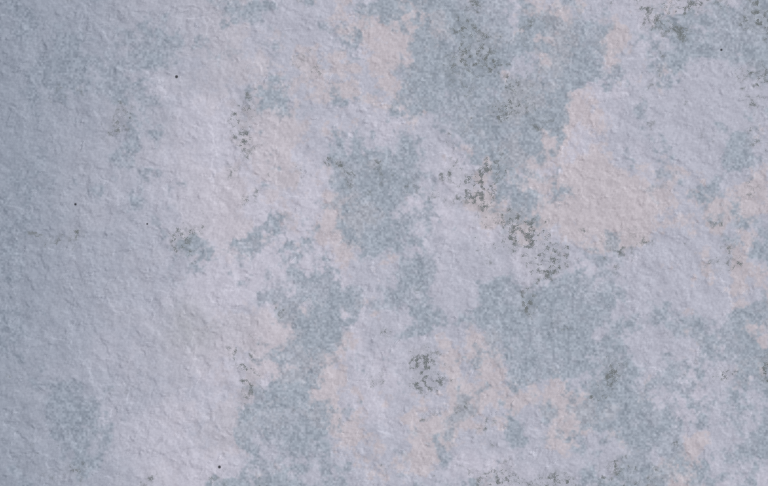
Reproduce this texture procedurally as a Shadertoy shader.

```glsl
// Weathered plaster wall: lavender skin, blue-grey bare patches, peach stains, fine relief.

const vec3 PLASTER = vec3(0.700, 0.705, 0.760);
const vec3 CHALK   = vec3(0.765, 0.755, 0.808);
const vec3 BARE    = vec3(0.605, 0.640, 0.690);
const vec3 PEACH   = vec3(0.752, 0.718, 0.740);
const vec3 SHADE   = vec3(0.555, 0.590, 0.648);
const vec3 MOULD   = vec3(0.440, 0.460, 0.470);
const vec3 SPECK   = vec3(0.160, 0.165, 0.180);

const vec2  LIGHT_DIR    = vec2(0.80, 0.60);
const float RELIEF_STEP  = 0.0022;
const float RELIEF_GAIN  = 0.34;
const float PATCH_SCALE  = 6.5;
const float PATCH_LEVEL  = 0.535;
const float PATCH_EDGE   = 0.050;
const float GRAIN_SCALE  = 230.0;
const float GRAIN_SMOOTH = 0.060;
const float GRAIN_BARE   = 0.150;
const float SOFT  = 0.55;
const float ROUGH = 0.70;
const vec2  BARE_CENTRE  = vec2(0.80, 0.56);
const vec2  STAIN_CENTRE = vec2(0.385, 0.33);

float hash(vec2 p) {
    vec3 q = fract(p.xyx * 0.1031);
    q += dot(q, q.yzx + 33.33);
    return fract((q.x + q.y) * q.z);
}

float noise(vec2 p) {
    vec2 i = floor(p), f = fract(p);
    f = f * f * (3.0 - 2.0 * f);
    return mix(mix(hash(i), hash(i + vec2(1, 0)), f.x),
               mix(hash(i + vec2(0, 1)), hash(i + vec2(1, 1)), f.x), f.y);
}

// Layered noise; a higher gain gives more ragged shapes.
float fbm(vec2 p, float gain) {
    const mat2 TURN = mat2(1.6, 1.2, -1.2, 1.6);
    float sum = 0.0, amp = 0.5, total = 0.0;
    for (int i = 0; i < 6; i++) {
        sum += amp * noise(p);
        total += amp;
        amp *= gain;
        p = TURN * p + 17.3;
    }
    return sum / total;
}

// Cellular noise: x = distance to the nearest point, y = random id of its cell.
vec2 cells(vec2 p) {
    vec2 i = floor(p), best = vec2(9.0, 0.0);
    for (int y = -1; y <= 1; y++)
    for (int x = -1; x <= 1; x++) {
        vec2 c = i + vec2(x, y);
        vec2 point = c + vec2(hash(c + 3.1), hash(c + 71.7));
        float d = distance(p, point);
        if (d < best.x) best = vec2(d, hash(c + 131.9));
    }
    return best;
}

// Trowel lumps, flaking skin edges and small blisters.
float surfaceHeight(vec2 p) {
    float lumps = fbm(p * 26.0, SOFT);
    float flakes = smoothstep(0.48, 0.54, fbm(p * 11.0 + 40.0, SOFT));
    vec2 c = cells(p * 40.0 + 2.0 * lumps);
    float blisters = smoothstep(0.42, 0.05, c.x) * step(0.6, c.y);
    return lumps + 0.15 * flakes + 0.13 * blisters;
}

// Broad drift of tone from layered sines.
float drift(vec2 p) {
    return 0.5 * sin(3.1 * p.x - 4.3 * p.y + 1.0)
         + 0.3 * sin(6.7 * p.x + 3.9 * p.y + 2.2)
         + 0.2 * sin(11.0 * p.y - 5.0 * p.x);
}

void mainImage(out vec4 fragColor, in vec2 fragCoord) {
    vec2 p = fragCoord / iResolution.y;
    float pixel = 1.0 / iResolution.y;
    float leftSide = 1.0 - smoothstep(0.30, 0.75, p.x);
    float broad = drift(p);

    // Smooth skin with chalky and peach areas
    float chalk = smoothstep(0.44, 0.66, fbm(p * 5.0 + 9.0, ROUGH) + 0.04 * broad);
    vec3 color = mix(PLASTER, CHALK, 0.75 * chalk);
    float peach = smoothstep(0.49, 0.58, fbm(p * 7.0 + 61.0, ROUGH));
    color = mix(color, PEACH, peach * mix(0.75, 0.1, leftSide));

    // Ragged patches where the skin is gone
    vec2 toCentre = (p - BARE_CENTRE) / vec2(0.36, 0.50);
    float bias = 0.075 * exp(-dot(toCentre, toCentre)) - 0.07 * leftSide;
    float field = fbm(p * PATCH_SCALE + 23.0, ROUGH) + bias;
    float bare = smoothstep(PATCH_LEVEL - PATCH_EDGE, PATCH_LEVEL + PATCH_EDGE, field);
    float wear = 0.65 + 0.30 * smoothstep(0.40, 0.56, fbm(p * 20.0 + 5.0, ROUGH));
    color = mix(color, BARE, bare * wear);

    // Shadow falling in from the left, faint stain below it
    float shadow = 1.0 - smoothstep(-0.12, 0.46, p.x - 0.10 * p.y);
    color = mix(color, SHADE, 0.85 * shadow);
    float stain = smoothstep(0.09, 0.0, distance(p, STAIN_CENTRE)) * fbm(p * 18.0, ROUGH);
    color = mix(color, MOULD + 0.12, 0.6 * stain);

    // Relief lit from the upper right
    vec2 offset = RELIEF_STEP * LIGHT_DIR;
    float relief = surfaceHeight(p - offset) - surfaceHeight(p + offset);
    color += RELIEF_GAIN * relief * mix(1.0, 0.75, bare);

    // Sandy grain, stronger on the bare ground
    float grain = 0.65 * noise(p * GRAIN_SCALE) + 0.35 * noise(p * GRAIN_SCALE * 0.53 + 7.0) - 0.5;
    color += grain * mix(GRAIN_SMOOTH, GRAIN_BARE, bare);

    // Mould freckles in loose clusters, densest in the upper right corner
    float corner = 0.14 * smoothstep(0.22, 0.0, distance(p, vec2(1.58, 0.92)));
    float cluster = smoothstep(0.57, 0.70, fbm(p * 8.0 + 87.0, ROUGH) + corner - 0.06 * leftSide);
    float freckles = smoothstep(0.45, 0.80, fbm(p * 120.0 + 31.0, SOFT));
    color = mix(color, MOULD, 0.8 * cluster * freckles + 0.12 * cluster);

    // Rare dark pits
    vec2 pit = cells(p * 9.0 + 4.0);
    float radius = 0.0012 + 0.03 * max(pit.y - 0.94, 0.0);
    float hole = 1.0 - smoothstep(radius - pixel, radius + pixel, pit.x / 9.0);
    color = mix(color, SPECK, 0.8 * hole * step(0.94, pit.y));

    fragColor = vec4(clamp(color, 0.0, 1.0), 1.0);
}
```
